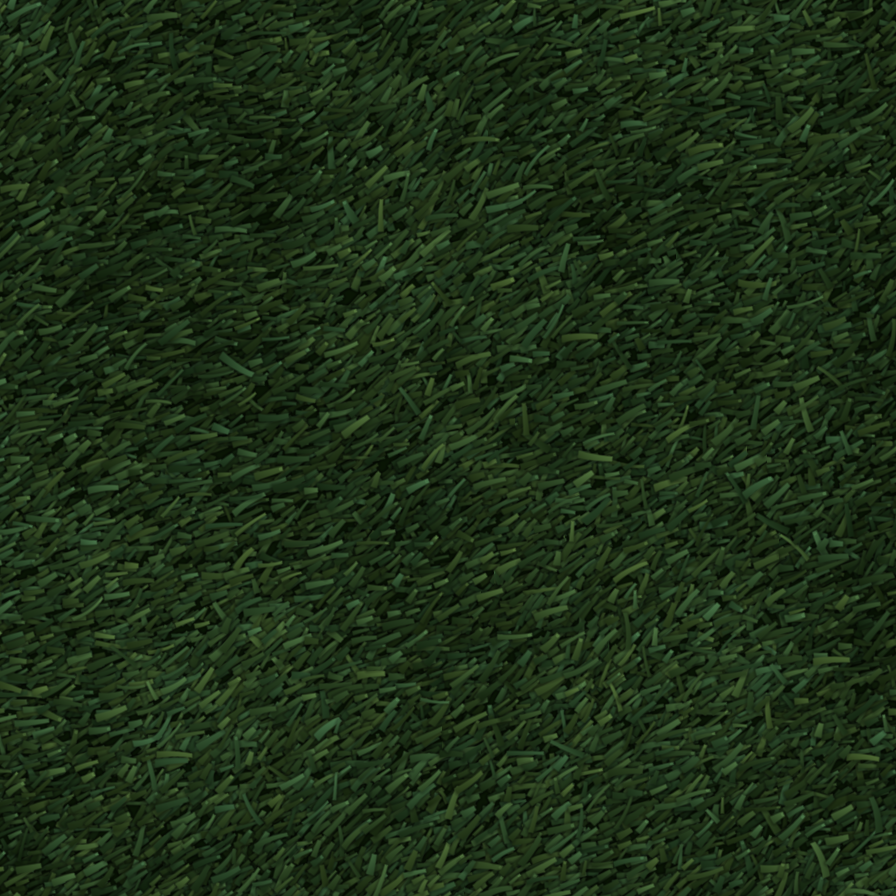
Write a WebGL 2 fragment shader that draws this texture.

```glsl
#version 300 es
precision highp float;
// Dense turf of short, blunt grass blades leaning up to the right.
// Jittered grids of slightly bent strips are stacked from dark depth to
// lit surface; each blade softly shades what lies beneath it.

uniform vec2 u_resolution;
out vec4 fragColor;

#define LAYERS 10
#define CELL 0.025         // grid spacing of one layer
#define HALF_LENGTH 0.0215 // longest blade, half
#define HALF_WIDTH 0.0045  // broadest blade, half
#define LEAN 0.50          // main direction in radians
#define SPREAD 0.72        // random turn around the lean
#define SHADOW 0.25        // darkening beside a blade
#define SOFTNESS 0.0015    // edge blur
#define PATCHINESS 0.52    // strength of broad light and dark areas
#define DARK vec3(0.035, 0.082, 0.016)
#define LIGHT vec3(0.240, 0.362, 0.198)

vec4 hash4(vec2 p) {
    vec4 q = fract(p.xyxy * vec4(0.1031, 0.1030, 0.0973, 0.1099));
    q += dot(q, q.wzxy + 33.33);
    return fract((q.xxyz + q.yzzw) * q.zywx);
}

float valueNoise(vec2 p) {
    vec2 i = floor(p), f = fract(p);
    f = f * f * (3.0 - 2.0 * f);
    float low = mix(hash4(i).x, hash4(i + vec2(1, 0)).x, f.x);
    float high = mix(hash4(i + vec2(0, 1)).x, hash4(i + vec2(1, 1)).x, f.x);
    return mix(low, high, f.y);
}

// Signed distance to a strip along x: bent, narrower at the tip.
float bladeDistance(vec2 p, vec2 halfSize, float bend) {
    p.y += bend * (p.x * p.x - 0.3 * halfSize.x * halfSize.x);
    float along = clamp(p.x / halfSize.x, -1.0, 1.0);
    halfSize.y *= 0.85 - 0.20 * along;
    float corner = halfSize.y * 0.4;
    vec2 q = abs(p) - halfSize + corner;
    return length(max(q, 0.0)) + min(max(q.x, q.y), 0.0) - corner;
}

void main() {
    vec2 uv = gl_FragCoord.xy / u_resolution.y;
    float edge = max(SOFTNESS, 0.6 / u_resolution.y);

    // Broad drift of direction and brightness across the turf
    float flow = (valueNoise(uv * 5.0 + 3.7) - 0.5) * 0.5;
    float patches = 0.40 * valueNoise(uv * 4.0 + 21.0) + 0.35 * valueNoise(uv * 10.0 + 8.0)
                  + 0.25 * valueNoise(uv * 24.0 + 51.0);
    float unruly = 0.08 + 0.16 * smoothstep(0.4, 1.0, uv.x);

    vec3 color = DARK;
    for (int layer = 0; layer < LAYERS; layer++) {
        float depth = float(layer) / float(LAYERS - 1);
        float seed = float(layer) * 71.0;
        vec2 grid = uv / CELL + float(layer) * vec2(0.37, 0.61);
        vec2 home = floor(grid);

        for (int n = 0; n < 9; n++) {
            vec2 cell = home + vec2(n % 3 - 1, n / 3 - 1);
            vec4 a = hash4(cell + seed + 11.0);
            vec4 b = hash4(cell + seed + 437.0);
            vec4 c = hash4(cell + seed + 853.0);

            // Place and turn the blade
            float angle = LEAN + flow + (a.z + b.x - 1.0) * SPREAD;
            angle += step(b.y, unruly) * (c.x - 0.3) * 2.6;
            vec2 axis = vec2(cos(angle), sin(angle));
            vec2 offset = (grid - cell - a.xy) * CELL;
            vec2 p = vec2(dot(offset, axis), dot(offset, vec2(-axis.y, axis.x)));
            vec2 halfSize = vec2(HALF_LENGTH * mix(0.36, 1.0, a.w * a.w),
                                 HALF_WIDTH * mix(0.42, 1.0, c.y));
            float d = bladeDistance(p, halfSize, (c.z - 0.5) * 12.0);

            // Tone: depth, chance, a dim root and a faint ridge
            float along = clamp(p.x / halfSize.x, -1.0, 1.0);
            float across = clamp(p.y / halfSize.y, -1.0, 1.0);
            float tone = 0.15 + 0.32 * depth + 0.68 * pow(b.z, 1.7);
            tone *= 0.86 + 0.22 * along + 0.10 * across;
            tone += (patches - 0.5) * PATCHINESS;

            // Small glints on a few tips
            float glint = smoothstep(0.0032, 0.0008, length(p - vec2(halfSize.x * 0.85, 0.0)));
            tone += 0.40 * glint * step(0.84, c.w) * depth;

            // Hue wanders between olive and bluish green
            vec3 blade = mix(DARK, LIGHT, clamp(tone, 0.02, 1.35));
            blade *= 1.0 + (b.w - 0.5) * vec3(0.20, 0.0, -0.26);

            color *= 1.0 - SHADOW * smoothstep(0.0045, 0.0, d);
            color = mix(color, blade, smoothstep(edge, -edge, d));
        }
    }
    fragColor = vec4(color, 1.0);
}
```
